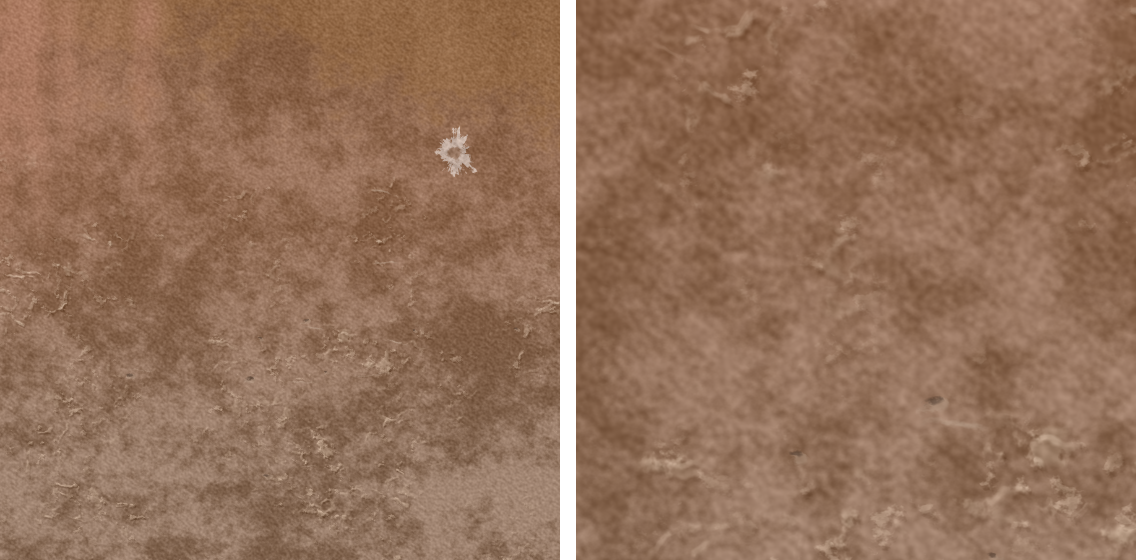
Left, the full canvas; right, a detail of the centre.
Give the GLSL for this texture, as a WebGL 2 fragment shader.

```glsl
#version 300 es
precision highp float;
// Weathered ochre and rose plaster wall with chalky wear, flaking cracks and one chipped scar.

uniform vec2 u_resolution;
out vec4 fragColor;

float hash(vec2 cell) {
  uvec2 q = uvec2(ivec2(cell) + 4096) * uvec2(1597u, 3812u);
  uint h = (q.x ^ (q.y * 7919u)) * 74773u;
  h = (h ^ (h >> 15u)) * 48271u;
  h ^= h >> 13u;
  return float(h & 65535u) / 65536.0;
}

vec2 slope(vec2 cell) {
  float angle = 6.2832 * hash(cell);
  return vec2(cos(angle), sin(angle));
}

// Gradient noise, roughly -0.7 to 0.7
float noise(vec2 p) {
  vec2 i = floor(p), f = p - i;
  vec2 w = f * f * f * (f * (f * 6.0 - 15.0) + 10.0);
  vec2 e = vec2(1.0, 0.0);
  float low = mix(dot(slope(i), f), dot(slope(i + e), f - e), w.x);
  float high = mix(dot(slope(i + e.yx), f - e.yx), dot(slope(i + 1.0), f - 1.0), w.x);
  return mix(low, high, w.y);
}

float fbm(vec2 p) {
  float sum = 0.0, gain = 0.6;
  for (int i = 0; i < 5; i++) {
    sum += gain * noise(p);
    p = mat2(1.6, 1.2, -1.2, 1.6) * p + 7.3;
    gain *= 0.6;
  }
  return sum;
}

float blob(vec2 p, vec2 center, vec2 size) {
  vec2 d = (p - center) / size;
  return exp(-dot(d, d));
}

// Raised edges of flaking paint: broken ridges plus small chips
float flakes(vec2 p) {
  vec2 q = p + 0.035 * vec2(fbm(p * 10.0), fbm(p * 10.0 + 31.0));
  float ridge = 1.0 - smoothstep(0.01, 0.065, abs(noise(q * vec2(8.0, 14.0) + 3.0)));
  float fineRidge = 1.0 - smoothstep(0.02, 0.12, abs(noise(q * vec2(20.0, 29.0) + 11.0)));
  float region = smoothstep(-0.08, 0.25, fbm(p * 5.0 + 19.0));
  float broken = smoothstep(-0.06, 0.2, fbm(p * 30.0 + 5.0));
  float chips = smoothstep(0.2, 0.38, fbm(p * vec2(36.0, 46.0) + 43.0));
  float height = (ridge + 0.7 * fineRidge) * region * broken + 0.7 * chips * (0.15 + region);
  return height * (1.0 - 0.9 * smoothstep(0.6, 0.85, p.y + 0.12 * p.x));
}

// Thin, slightly bent scratch with tapering ends
float scratch(vec2 p, vec2 center, float angle, float len) {
  vec2 d = p - center;
  d = vec2(dot(d, vec2(cos(angle), sin(angle))), dot(d, vec2(-sin(angle), cos(angle))));
  d.y += 0.008 * fbm(p * 24.0);
  float taper = 1.0 - smoothstep(0.3, 1.0, abs(d.x) / len);
  return taper * (1.0 - smoothstep(0.0004, 0.0025, abs(d.y)));
}

void main() {
  vec2 p = gl_FragCoord.xy / u_resolution;
  float cloud = fbm(p * 3.2 + 2.0);
  float mottle = fbm(p * vec2(11.0, 14.0) + 9.0);
  float speckle = fbm(p * vec2(42.0, 50.0) + 27.0);

  // Chalky wear over umber, greyer towards the floor
  float rise = smoothstep(0.1, 0.75, p.y);
  float wear = 0.53 + 1.1 * cloud + 1.1 * mottle + mix(0.95, 0.6, rise) * speckle;
  wear += 0.65 * blob(p, vec2(0.88, 0.12), vec2(0.14, 0.045));
  wear += 0.45 * blob(p, vec2(0.83, 0.49), vec2(0.12, 0.025));
  wear += 0.3 * blob(p, vec2(0.1, 0.2), vec2(0.3, 0.14));
  wear -= 0.6 * blob(p, vec2(0.9, 0.36), vec2(0.16, 0.09));
  wear -= 0.3 * blob(p, vec2(0.25, 0.5), vec2(0.17, 0.13));
  wear = smoothstep(-0.1, 1.1, wear);
  vec3 umber = mix(vec3(0.475, 0.36, 0.275), vec3(0.51, 0.355, 0.25), rise);
  vec3 chalk = mix(vec3(0.635, 0.525, 0.45), vec3(0.635, 0.48, 0.39), rise);
  vec3 color = mix(umber, chalk, wear);

  // Smooth ochre coat at the top, rose wash and vertical runs at the left
  float coat = smoothstep(-0.05, 0.08, p.y - 0.95 + 0.17 * p.x + 0.25 * cloud + 0.2 * mottle + 0.08 * speckle);
  vec3 ochre = vec3(0.57, 0.405, 0.265) + 0.06 * cloud + 0.03 * speckle;
  color = mix(color, ochre, 0.9 * coat);
  float runs = noise(vec2(p.x * 26.0, p.y * 2.5) + 4.0);
  float rose = blob(p, vec2(0.0, 0.93), vec2(0.17, 0.26)) + 0.7 * blob(p, vec2(0.26, 0.98), vec2(0.025, 0.2));
  rose *= 0.95 + 0.7 * runs + 0.9 * mottle;
  color = mix(color, vec3(0.68, 0.485, 0.39), clamp(rose, 0.0, 0.9));
  color += 0.03 * runs * smoothstep(0.3, 0.9, p.y);

  // Flakes lit from the upper left
  float flake = flakes(p);
  float relief = flake - flakes(p + vec2(-0.002, 0.003));
  color = mix(color, vec3(0.71, 0.605, 0.515), clamp(0.6 * flake, 0.0, 0.8));
  color += 0.08 * clamp(relief, -1.0, 1.0);

  // Scattered scratches and shadowed pits
  for (int i = 0; i < 8; i++) {
    float k = float(i);
    vec2 spot = vec2(hash(vec2(k, 71.0)), 0.05 + 0.62 * hash(vec2(k, 83.0)));
    float line = scratch(p, spot, -0.3 + 0.5 * hash(vec2(k, 97.0)), 0.015 + 0.04 * hash(vec2(k, 59.0)));
    color = mix(color, vec3(0.72, 0.62, 0.54), (0.4 + speckle) * line);
    vec2 pit = (p - spot.yx * vec2(1.4, 0.6)) * vec2(0.7, 1.3) + 0.008 * speckle;
    float size = 0.002 + 0.003 * hash(vec2(k, 37.0));
    color = mix(color, vec3(0.7, 0.6, 0.52), 0.5 - 0.5 * smoothstep(size, size + 0.003, length(pit + vec2(-0.002, 0.003))));
    color = mix(color, vec3(0.3, 0.22, 0.17), 0.6 - 0.6 * smoothstep(size * 0.4, size + 0.001, length(pit)));
  }

  // Chipped scar with a ragged, radiating rim
  vec2 d = (p - vec2(0.813, 0.725)) * vec2(1.1, 0.95);
  float radius = length(d);
  vec2 ray = d / max(radius, 0.001);
  float rim = 0.031 + 0.016 * noise(ray * 4.0 + 8.0) + 0.012 * noise(ray * 9.0) + 0.03 * speckle;
  float scar = 1.0 - smoothstep(rim - 0.006, rim + 0.004, radius);
  scar *= 0.35 + 0.65 * smoothstep(0.006, 0.016, radius + 0.02 * speckle);
  color = mix(color, vec3(0.78, 0.71, 0.67) + 0.2 * speckle, 0.85 * scar);

  // Fine slanted plaster grain
  vec2 slant = mat2(0.8, 0.6, -0.6, 0.8) * p;
  color += 0.075 * noise(slant * vec2(100.0, 190.0)) + 0.06 * noise(p * 215.0 + 13.0);
  fragColor = vec4(clamp(color, 0.0, 1.0), 1.0);
}
```
